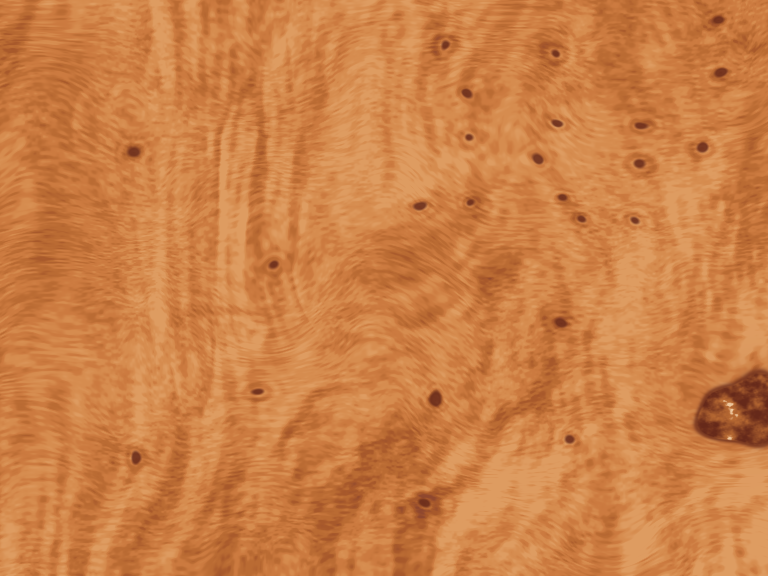
A Shadertoy shader for this texture:

```glsl
// Polished burl wood veneer: satin folds, fine fibres, curled burls, small eyes and a knot.

const vec3 UMBER  = vec3(0.56, 0.28, 0.18);
const vec3 RUSSET = vec3(0.66, 0.35, 0.17);
const vec3 AMBER  = vec3(0.73, 0.42, 0.20);
const vec3 HONEY  = vec3(0.80, 0.48, 0.25);
const vec3 GOLD   = vec3(0.84, 0.55, 0.31);
const vec3 CREAM  = vec3(0.87, 0.61, 0.38);
const vec3 PUPIL  = vec3(0.40, 0.16, 0.10);
const int BURLS = 6;
const int EYES = 24;
const int CLUSTER_EYES = 14;

float hash(vec2 p) {
    return fract(sin(dot(p, vec2(127.1, 311.7))) * 43758.5453);
}

float noise(vec2 p) {
    vec2 i = floor(p), f = fract(p);
    f = f * f * (3.0 - 2.0 * f);
    return mix(mix(hash(i), hash(i + vec2(1, 0)), f.x),
               mix(hash(i + vec2(0, 1)), hash(i + vec2(1, 1)), f.x), f.y);
}

float fbm(vec2 p) {
    float sum = 0.0, amp = 0.53;
    for (int i = 0; i < 4; i++) {
        sum += amp * noise(p);
        p = mat2(1.6, 1.2, -1.2, 1.6) * p + 7.3;
        amp *= 0.5;
    }
    return sum;
}

vec2 warp(vec2 p, float scale, float amount) {
    return p + amount * (vec2(noise(p * scale + 3.1), noise(p * scale + 41.7)) - 0.5);
}

// Evenly scattered point number i inside a box, with jitter
vec2 scatter(float i, vec2 lo, vec2 hi) {
    vec2 jitter = vec2(hash(vec2(i, 1.7)), hash(vec2(i, 8.3))) - 0.5;
    return mix(lo, hi, fract(i * vec2(0.7549, 0.5698) + 0.3)) + 0.04 * jitter;
}

// Raised curls: x is height, y is the curl coverage
vec2 burls(vec2 p) {
    vec2 sum = vec2(0.0);
    vec2 q = warp(p, 11.0, 0.06);
    for (int i = 0; i < BURLS; i++) {
        float id = float(i);
        vec2 c = scatter(id, vec2(0.36, 0.10), vec2(1.05, 0.46));
        float r = mix(0.05, 0.10, hash(vec2(id, 5.2)));
        vec2 v = q - c;
        float d = length(v) / r;
        float dome = 1.0 - smoothstep(0.6, 1.05, d);
        float curl = sin(d * 9.0 + atan(v.y, v.x)) * dome * smoothstep(0.1, 0.4, d);
        sum += vec2(r * (0.30 * dome + 0.06 * curl), dome);
    }
    return sum;
}

// Surface relief: long upright folds on the left, rounder figure on the right
float relief(vec2 p) {
    vec2 q = warp(p, 3.5, 0.22);
    float crease = 1.0 - abs(2.0 * fbm(q * vec2(6.5, 1.5)) - 1.0);
    float figure = fbm(q * vec2(5.5, 4.5) + 19.0);
    vec2 burl = burls(p);
    float h = mix(0.24 * crease + 0.2 * figure, 0.62 * figure, smoothstep(0.3, 0.75, p.x));
    return h + burl.x + 0.07 * min(burl.y, 1.0) * fbm(q * 22.0);
}

float satin(vec2 p, vec2 light, float e) {
    float slope = (relief(p + e * light) - relief(p - e * light)) / (2.0 * e);
    return slope / (1.0 + 0.25 * abs(slope));
}

// Small eyes: x is ring tone, y is the dark pupil mask
vec2 eyes(vec2 p, float aa) {
    vec2 sum = vec2(0.0);
    vec2 q = warp(p, 28.0, 0.014);
    for (int i = 0; i < EYES; i++) {
        float id = float(i);
        vec2 c = i < CLUSTER_EYES ? scatter(id, vec2(0.76, 0.60), vec2(1.34, 0.96))
                                  : scatter(id, vec2(0.08, 0.03), vec2(1.10, 0.75));
        float size = hash(vec2(id, 3.9));
        float r = mix(0.022, 0.042, size);
        vec2 v = (q - c) * vec2(0.9, 1.15);
        float d = length(v);
        float halo = exp(-d * d / (r * r));
        float rings = sin(d / r * 10.0 + 0.6 * sin(atan(v.y, v.x)));
        float core = mix(0.004, 0.0085, hash(vec2(id, 6.1)));
        sum.x += halo * (0.75 * rings - 0.75);
        sum.y = max(sum.y, 1.0 - smoothstep(core - aa, core + 0.004 + aa, d));
    }
    return sum;
}

// Short fibres that bend with the figure
float fibres(vec2 p) {
    vec2 q = warp(warp(p, 5.0, 0.13), 17.0, 0.02);
    return 0.7 * noise(q * vec2(65.0, 210.0)) + 0.3 * noise(q * vec2(160.0, 260.0)) - 0.5;
}

vec3 woodColor(float t) {
    vec3 c = mix(UMBER, RUSSET, smoothstep(-2.7, -1.6, t));
    c = mix(c, AMBER, smoothstep(-1.6, -0.8, t));
    c = mix(c, HONEY, smoothstep(-0.8, 0.0, t));
    c = mix(c, GOLD, smoothstep(0.0, 0.75, t));
    return mix(c, CREAM, smoothstep(0.75, 1.7, t));
}

// Resinous knot with glossy flecks
vec3 addKnot(vec3 base, vec2 p, vec2 center, float r, float aa) {
    float d = length((warp(p, 16.0, 0.03) - center) * vec2(0.85, 1.1)) / r;
    float n = fbm(p * vec2(38.0, 50.0));
    vec3 resin = mix(PUPIL, AMBER, smoothstep(0.3, 0.75, n));
    resin = mix(resin, vec3(0.93, 0.78, 0.62), smoothstep(0.69, 0.78, n));
    base = mix(base, RUSSET, 0.6 * exp(-1.2 * d * d));
    base = mix(base, PUPIL, 0.7 * exp(-pow((d - 1.0) * 12.0, 2.0)));
    return mix(base, resin, 1.0 - smoothstep(0.95 - aa / r, 1.0 + aa / r, d));
}

void mainImage(out vec4 fragColor, in vec2 fragCoord) {
    vec2 p = fragCoord / iResolution.y;
    float aa = 0.7 / iResolution.y;
    vec2 eye = eyes(p, aa);

    // Tone in standard deviations around the middle colour
    float cloud = fbm(warp(p, 3.0, 0.2) * vec2(3.4, 2.6) + 5.0) - 0.5;
    float tone = 0.62 * satin(p, vec2(-0.8, 0.6), 0.005) + 3.6 * cloud;
    tone += 2.1 * fibres(p) + eye.x;
    tone -= 0.4 * (1.0 - smoothstep(0.0, 0.2, p.x)) + 0.35 * smoothstep(0.7, 1.2, p.x * p.y);

    vec3 color = mix(woodColor(tone), PUPIL, 0.85 * eye.y);
    color = addKnot(color, p, vec2(1.285, 0.29), 0.065, aa);
    fragColor = vec4(color, 1.0);
}
```
